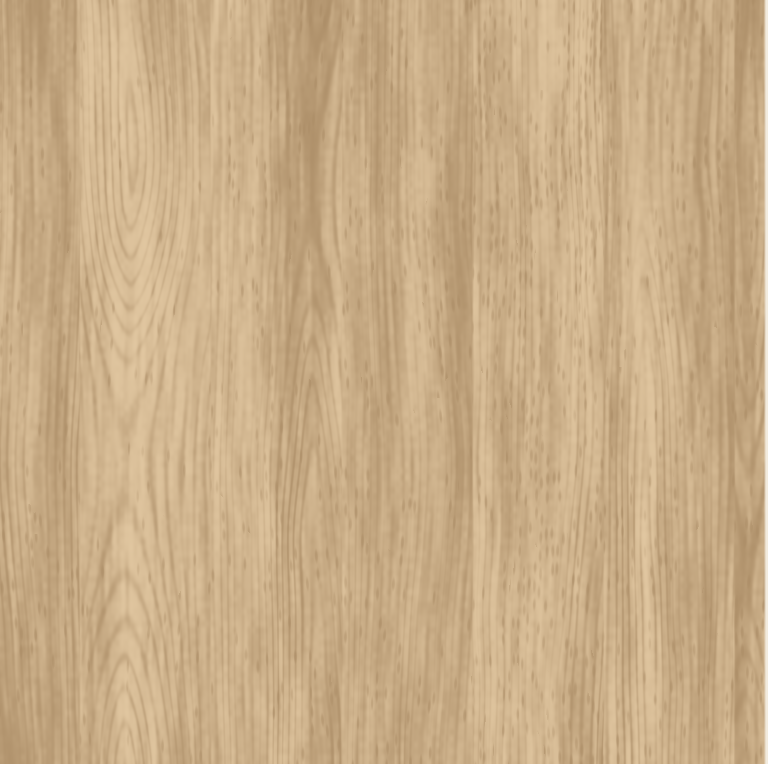
Reproduce this texture procedurally as a Shadertoy shader.

```glsl
// Pale oak veneer: vertical staves with cathedral grain, fibres and pores.

const vec3 MEAN_COLOR = vec3(0.781, 0.670, 0.520);
const vec3 TONE_SPAN = vec3(0.130, 0.140, 0.140);
const vec3 EDGE_COLOR = vec3(0.95, 0.92, 0.87);

const float STAVE_WIDTH = 0.1705;
const float FIRST_SEAM = 0.104;
const float SEAM_SOFTNESS = 0.012;   // in stave widths
const float RING_COUNT = 108.0;      // rings per canvas width
const float RING_CONTRAST = 0.62;
const float STREAK_CONTRAST = 0.42;
const float FIBRE_CONTRAST = 0.36;
const float MOTTLE_CONTRAST = 0.13;
const float PORE_CONTRAST = 0.50;
const vec2 PORE_GRID = vec2(150.0, 42.0);

// Per-stave character, from left to right
const float TONE[7] = float[7](-0.08, 0.10, 0.02, -0.02, 0.16, 0.04, -0.16);
const float HEART[7] = float[7](0.70, 0.36, 0.82, -0.60, 1.15, 0.34, 0.10);
const float GLOW[7] = float[7](-0.15, 0.32, -0.55, 0.0, -0.25, 0.50, -0.45);
const float DEPTH[7] = float[7](0.015, 0.062, 0.045, 0.006, 0.040, 0.035, 0.050);
const float PORES[7] = float[7](0.12, 0.06, 0.12, 0.16, 0.38, 0.12, 0.18);

float hash(vec2 cell) {
    uvec2 q = uvec2(ivec2(cell)) * uvec2(1597334673u, 3812015801u);
    uint n = (q.x ^ q.y) * 1597334673u;
    n = (n ^ (n >> 15)) * 2246822519u;
    n ^= n >> 13;
    return float(n >> 8) / 16777216.0;
}

// Smooth value noise in -1..1
float noise(vec2 p) {
    vec2 i = floor(p);
    vec2 f = p - i;
    f = f * f * (3.0 - 2.0 * f);
    float low = mix(hash(i), hash(i + vec2(1.0, 0.0)), f.x);
    float high = mix(hash(i + vec2(0.0, 1.0)), hash(i + 1.0), f.x);
    return 2.0 * mix(low, high, f.y) - 1.0;
}

// Short dark dashes, staggered from column to column
float poreMask(vec2 p, float density) {
    vec2 g = p * PORE_GRID;
    g.y += 7.0 * hash(vec2(floor(g.x), 91.0));
    vec2 cell = floor(g);
    vec2 d = fract(g) - 0.5;
    d.x += 0.3 * (hash(cell + 37.0) - 0.5);
    float dash = 1.0 - smoothstep(0.1, 0.45, length(d * vec2(1.1, 0.9)));
    return dash * step(hash(cell), density);
}

// Growth rings that close into arches around the heart of the stave
float ringTone(vec2 p, float heartDistance, float id, float depth) {
    float archCentre = fract(0.38 + 0.37 * (id - 1.0));
    float rise = (p.y - archCentre) / 0.32;
    float arch = depth * (exp(-rise * rise) + 0.2 * noise(vec2(p.y * 4.0, id * 9.0)));
    float d = sqrt(heartDistance * heartDistance + 0.00006);
    float ring = d + arch * exp(-d / 0.075);
    float phase = ring * RING_COUNT + 0.55 * noise(vec2(ring * 45.0, p.y * 1.5 + id * 17.0));
    float wave = 0.5 + 0.5 * cos(6.28318 * phase);
    float patchy = 0.65 + 0.5 * noise(vec2(p.x * 28.0, p.y * 3.5 + id * 5.0));
    float fade = mix(1.0, 0.55, smoothstep(0.03, 0.11, d));
    return (0.31 - wave * wave * wave) * patchy * fade;
}

float staveTone(vec2 uv, float id) {
    int k = int(clamp(id, 0.0, 6.0));
    float left = FIRST_SEAM + (id - 1.0) * STAVE_WIDTH;
    float across = (uv.x - left) / STAVE_WIDTH;
    vec2 seed = vec2(id * 41.0, id * 23.0);

    // Grain wanders gently along the stave
    vec2 p = uv;
    p.x += 0.011 * noise(uv * vec2(7.0, 2.6) + seed);
    p.x += 0.0025 * noise(uv * vec2(26.0, 10.0) + seed);
    float heartX = p.x - left - HEART[k] * STAVE_WIDTH;

    // Broad colour: slope across, heart glow and long streaks
    float tone = TONE[k] - 0.25 * (across - 0.5);
    float glowWidth = heartX / 0.022;
    float glowLength = 0.75 + 0.5 * noise(vec2(uv.y * 3.5, id * 13.0));
    tone += GLOW[k] * glowLength * exp(-glowWidth * glowWidth);
    tone += STREAK_CONTRAST * noise(p * vec2(24.0, 1.8) + seed);
    tone += 0.45 * STREAK_CONTRAST * noise(p * vec2(62.0, 5.0) + seed);

    // Fine structure
    tone += RING_CONTRAST * ringTone(p, heartX, id, DEPTH[k]);
    tone += FIBRE_CONTRAST * noise(p * vec2(190.0, 13.0) + seed);
    tone += MOTTLE_CONTRAST * noise(uv * vec2(170.0, 120.0) + seed);
    float pores = PORES[k] * (1.0 + 0.8 * noise(p * vec2(20.0, 5.0) + seed));
    return tone - PORE_CONTRAST * poreMask(p + seed, pores);
}

void mainImage(out vec4 fragColor, in vec2 fragCoord) {
    vec2 uv = fragCoord / iResolution.xy;

    // Blend the two staves beside the nearest seam
    float stave = (uv.x - FIRST_SEAM) / STAVE_WIDTH + 1.0;
    float seam = floor(stave + 0.5);
    float side = smoothstep(-SEAM_SOFTNESS, SEAM_SOFTNESS, stave - seam);
    float tone = mix(staveTone(uv, seam - 1.0), staveTone(uv, seam), side);

    // Soft limit keeps the shades within the oak range
    tone = 0.85 * tanh(tone / 0.85) + 0.04;
    vec3 color = MEAN_COLOR + TONE_SPAN * tone;

    // Pale trim along the right border
    color = mix(color, EDGE_COLOR, smoothstep(0.994, 0.998, uv.x));
    fragColor = vec4(color, 1.0);
}
```
